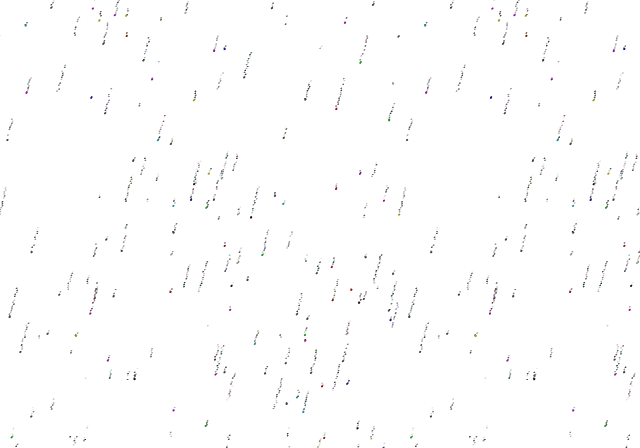
Reproduce this texture procedurally as a Shadertoy shader.

```glsl
#define LEAN 0.25
#define PERIOD 0.892
#define COLUMNS 18.0
#define ROW_HEIGHT 0.1
#define LAYERS 3
#define DENSITY_LOW 0.34
#define DENSITY_HIGH 0.19
#define LONGEST 0.07
#define GRAIN 0.0044
#define GRAIN_RADIUS 0.0018
#define HEAD_RADIUS 0.0023
#define JITTER 0.0022

vec3 hash33(vec3 p) {
    p = fract(p * vec3(0.1031, 0.1030, 0.0973));
    p += dot(p, p.yxz + 33.33);
    return fract((p.xxy + p.yzz) * p.zyx);
}

float disc(vec2 p, float radius) {
    return clamp(0.5 - (length(p) - radius) * iResolution.y, 0.0, 1.0);
}

// One layer of leaning, broken streaks, at most one in each cell
vec3 addStreaks(vec3 color, vec2 uv, float layer) {
    vec2 cellSize = vec2(PERIOD / COLUMNS, ROW_HEIGHT);
    vec2 sheared = vec2(uv.x - LEAN * uv.y, uv.y);
    vec2 grid = sheared / cellSize + layer * vec2(0.37, 0.61);
    vec2 cell = floor(grid);
    float density = mix(DENSITY_LOW, DENSITY_HIGH, smoothstep(3.0, 8.0, cell.y));
    vec3 id = vec3(mod(cell.x, COLUMNS), cell.y + 5.0, layer * 31.0 + 7.0);
    vec3 place = hash33(id);
    vec3 style = hash33(id + 57.0);
    if (place.x > density) return color;

    // Position measured from the lower end of the streak
    float size = mix(GRAIN, LONGEST, style.x * style.x);
    vec2 start = vec2(mix(0.15, 0.85, place.y) * cellSize.x,
                      mix(0.008, ROW_HEIGHT - size - 0.008, place.z));
    vec2 p = fract(grid) * cellSize - start;

    // Grey grains scattered along the streak
    float index = floor(p.y / GRAIN);
    if (index >= 0.0 && index * GRAIN < size) {
        vec3 seed = id + vec3(101.0, 13.0 * index, 211.0);
        vec3 grain = hash33(seed);
        vec3 tint = hash33(seed + 19.0) - 0.5;
        vec2 center = vec2((grain.x - 0.5) * 2.0 * JITTER, (index + 0.5) * GRAIN);
        float shade = mix(0.15, 0.85, grain.y) + 0.12 * index * GRAIN / size;
        float ink = disc(p - center, GRAIN_RADIUS) * step(0.15, grain.z);
        color = mix(color, clamp(shade + 0.22 * tint, 0.0, 1.0), ink);
    }

    // Darker head, often strongly coloured
    vec3 hue = step(0.55, hash33(id + 149.0));
    vec3 headColor = mix(vec3(0.25), 0.05 + 0.55 * hue, step(0.35, style.y));
    float headInk = disc(p, HEAD_RADIUS) * step(0.3, style.z);
    return mix(color, headColor, headInk);
}

void mainImage(out vec4 fragColor, in vec2 fragCoord) {
    vec2 uv = fragCoord / iResolution.y;
    vec3 color = vec3(1.0);
    for (int i = 0; i < LAYERS; i++) {
        color = addStreaks(color, uv, float(i));
    }
    fragColor = vec4(color, 1.0);
}
```
